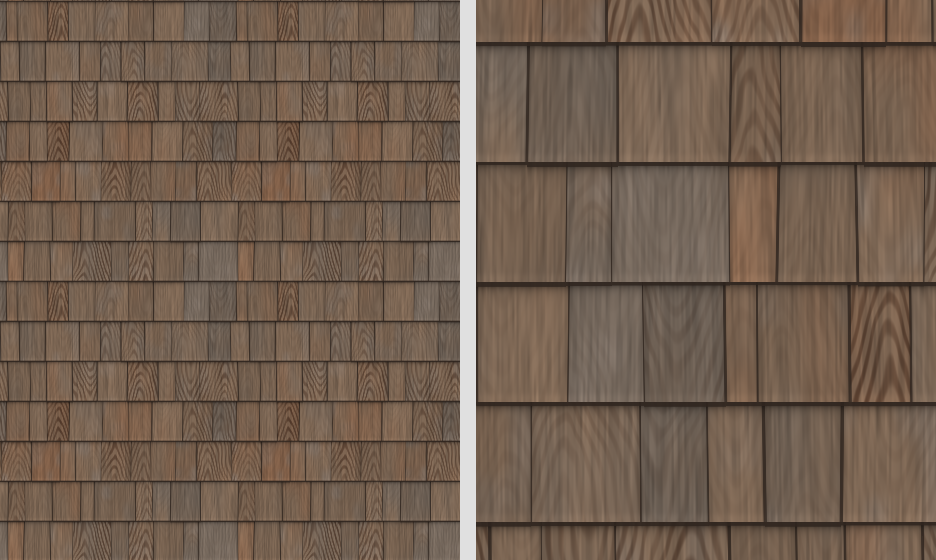
Left, the full canvas; right, a detail of the centre.
Give the GLSL for this texture, as a Shadertoy shader.

```glsl
// Weathered cedar shingles in overlapping courses, as a block that repeats twice each way.

// Layout; lengths are in course heights
const vec2  REPEATS = vec2(2.0, 2.0);
const float COURSES = 7.0;          // courses per block
const float SHINGLES = 9.0;         // shingles per course in a block
const float BLOCK_WIDTH = 5.742;
const float PITCH = BLOCK_WIDTH / SHINGLES;
const float COURSE_OFFSET = 0.02;
const float JITTER = 0.72;          // seam shift, in pitches
const float TILT = 0.06;            // seam lean, in pitches
const float SEAM_HALF_WIDTH = 0.010;
const float LINE_DEPTH = 0.020;     // dark line below each butt edge
const float SHADOW_FADE = 0.040;

// Grain
const float RINGS_ACROSS = 11.0;
const float RINGS_DOWN = 3.2;
const float TAU = 6.2831853;

// Colours
const vec3 GREY   = vec3(0.430, 0.382, 0.340);
const vec3 BROWN  = vec3(0.468, 0.385, 0.315);
const vec3 RUST   = vec3(0.505, 0.375, 0.285);
const vec3 SILVER = vec3(0.480, 0.435, 0.400);
const vec3 LATEWOOD = vec3(0.70, 0.63, 0.59);   // multiplier for dark rings
const vec3 GAP    = vec3(0.185, 0.145, 0.120);

float hash(vec2 p) {
    vec3 q = fract(p.xyx * 0.1031);
    q += dot(q, q.yzx + 33.33);
    return fract((q.x + q.y) * q.z);
}

float noise(vec2 p) {
    vec2 i = floor(p), f = fract(p);
    f = f * f * (3.0 - 2.0 * f);
    return mix(mix(hash(i), hash(i + vec2(1, 0)), f.x),
               mix(hash(i + vec2(0, 1)), hash(i + vec2(1, 1)), f.x), f.y);
}

// Identity shared by the same shingle in every block
vec2 shingleId(float i, float course) {
    return vec2(floor(mod(i + 0.5, SHINGLES)), floor(mod(course + 0.5, COURSES)));
}

// Random value number k of a shingle
float trait(vec2 id, float k) {
    return hash(id * vec2(7.0, 13.0) + k * 37.0 + 5.0);
}

// Position of the left seam of shingle i at depth v in its course
float seamX(float i, float course, float v) {
    vec2 id = shingleId(i, course);
    float lean = (trait(id, 1.0) - 0.5) * TILT * (v - 0.5);
    return (i + (trait(id, 0.0) - 0.5) * JITTER + lean) * PITCH;
}

float findShingle(float x, float course, float v) {
    float i = floor(x / PITCH);
    if (x < seamX(i, course, v)) return i - 1.0;
    return x < seamX(i + 1.0, course, v) ? i : i + 1.0;
}

// Wood of one shingle; q is measured from its left seam and top
vec3 woodColor(vec2 q, float width, vec2 id) {
    vec2 shift = 90.0 * vec2(trait(id, 2.0), trait(id, 3.0));

    // Warm to the left and in the middle courses, grey elsewhere
    float rowWarmth = exp(-0.4 * (id.y - 3.8) * (id.y - 3.8));
    float warmth = 0.60 * trait(id, 4.0) + 0.25 * rowWarmth + 0.34 - 0.5 * id.x / SHINGLES;
    warmth += 0.35 * (noise(q * vec2(3.0, 1.3) + shift) - 0.5);
    vec3 wood = mix(GREY, BROWN, smoothstep(0.0, 0.5, warmth));
    wood = mix(wood, RUST, smoothstep(0.5, 1.1, warmth));
    float weathering = noise(q * vec2(4.0, 2.5) + shift.yx);
    wood = mix(wood, SILVER, 0.6 * smoothstep(0.4, 0.95, weathering) * trait(id, 5.0));
    wood *= 0.97 + 0.11 * trait(id, 6.0);

    // Tall nested arches of growth rings, strong on a few shingles
    float axis = width * mix(0.25, 0.75, trait(id, 7.0));
    float across = (q.x - axis) * RINGS_ACROSS;
    float upward = trait(id, 8.0) < 0.7 ? 1.0 : -1.0;
    float phase = sqrt(across * across + 0.5) - upward * RINGS_DOWN * q.y;
    phase += 1.6 * noise(q * vec2(3.0, 1.6) + shift);
    phase += 0.35 * noise(q * vec2(14.0, 4.0) + shift);
    float ring = smoothstep(0.25, 1.0, 0.5 + 0.5 * cos(TAU * phase));
    float figure = mix(0.10, 0.75, smoothstep(0.60, 1.0, trait(id, 9.0)));
    figure *= 0.5 + noise(q * vec2(5.0, 2.0) + shift.yx);
    wood *= mix(vec3(1.0), LATEWOOD, ring * figure);

    // Straight fibres and fine cracks
    float streak = noise(q * vec2(18.0, 0.9) + shift);
    float fibre = noise(q * vec2(55.0, 2.5) + shift.yx);
    wood *= 1.0 + 0.11 * (streak - 0.5) + 0.20 * (fibre - 0.5);
    return wood * (1.0 - 0.14 * smoothstep(0.80, 0.95, streak));
}

void mainImage(out vec4 fragColor, in vec2 fragCoord) {
    vec2 uv = fragCoord / iResolution.xy;
    vec2 p = vec2(uv.x, 1.0 - uv.y) * REPEATS * vec2(BLOCK_WIDTH, COURSES);
    p.y -= COURSE_OFFSET;
    float pixel = REPEATS.y * COURSES / iResolution.y;

    float course = floor(p.y), v = fract(p.y);
    float i = findShingle(p.x, course, v);
    float left = p.x - seamX(i, course, v);
    float right = seamX(i + 1.0, course, v) - p.x;
    vec2 id = shingleId(i, course);
    vec3 color = woodColor(vec2(left, v), left + right, id);

    // Seams of uneven width with softly darkened sides
    float nearest = left < right ? i : i + 1.0;
    float seam = min(left, right);
    float halfWidth = SEAM_HALF_WIDTH * mix(0.4, 1.5, trait(shingleId(nearest, course), 10.0));
    color *= 1.0 - 0.14 * exp(-seam / 0.025);
    color = mix(color, GAP, 0.8 * (1.0 - smoothstep(halfWidth - 0.5 * pixel, halfWidth + 0.5 * pixel, seam)));

    // Worn pale butt edge, then the shadow of the uneven course above
    color *= 1.0 + 0.06 * smoothstep(0.90, 0.97, v);
    float upper = findShingle(p.x, course - 1.0, 1.0);
    float depth = LINE_DEPTH + 0.018 * trait(shingleId(upper, course - 1.0), 11.0);
    color *= 1.0 - 0.36 * exp(-max(v - depth, 0.0) / SHADOW_FADE);
    float line = 1.0 - smoothstep(depth - 0.5 * pixel, depth + 0.5 * pixel, v);
    line = max(line, smoothstep(1.0 - 0.5 * pixel, 1.0, v));
    color = mix(color, GAP, 0.85 * line);

    fragColor = vec4(color, 1.0);
}
```
